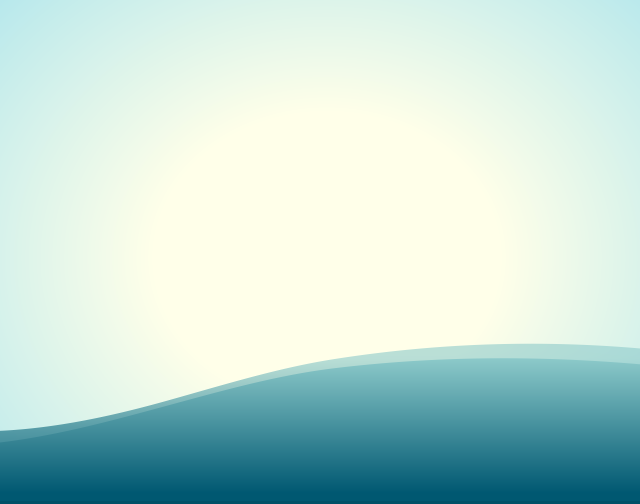
Give the GLSL for this background, as a Shadertoy shader.

```glsl
// Soft cream glow in a pale aqua sky above two layered teal hills.

#define GLOW_CENTER vec2(0.511, 0.488)
#define GLOW_RADII vec2(0.270, 0.289)
#define GLOW_REACH 2.59
#define CREAM vec3(1.0, 1.0, 0.914)
#define AQUA vec3(0.72, 0.91, 0.925)
#define HILL_LIGHT vec3(0.55, 0.79, 0.79)
#define HILL_DEEP vec3(0.0, 0.345, 0.445)
#define HILL_BOTTOM 0.022
#define HILL_TOP 0.289

// Cubic curve between two heights with given slopes, over x in [x0, x1].
float hermite(float x, float x0, float x1, vec2 height, vec2 slope) {
    float span = x1 - x0;
    float t = (x - x0) / span;
    float s = 1.0 - t;
    return height.x * s * s * (1.0 + 2.0 * t) + height.y * t * t * (3.0 - 2.0 * t)
         + span * s * t * (slope.x * s - slope.y * t);
}

// Ridge line through four heights at x = 0, 0.26, 0.52 and 1.
float ridge(float x, vec4 height, vec4 slope) {
    if (x < 0.26) return hermite(x, 0.0, 0.26, height.xy, slope.xy);
    if (x < 0.52) return hermite(x, 0.26, 0.52, height.yz, slope.yz);
    return hermite(x, 0.52, 1.0, height.zw, slope.zw);
}

// Soft coverage below a ridge, one pixel wide.
float below(float y, float top) {
    return clamp((top - y) * iResolution.y + 0.5, 0.0, 1.0);
}

void mainImage(out vec4 fragColor, in vec2 fragCoord) {
    vec2 uv = fragCoord / iResolution.xy;

    // Sky: a flat bright core fading out in an ellipse
    float radius = length((uv - GLOW_CENTER) / GLOW_RADII);
    float fade = clamp((radius - 1.0) / (GLOW_REACH - 1.0), 0.0, 1.0);
    vec3 color = mix(CREAM, AQUA, fade);

    // Shared hill shading, darkening downwards
    float lift = clamp((uv.y - HILL_BOTTOM) / (HILL_TOP - HILL_BOTTOM), 0.0, 1.0);
    vec3 hill = mix(HILL_DEEP, HILL_LIGHT, lift);

    // Translucent rear hill, thinner towards its crest
    float rear = ridge(uv.x, vec4(0.1452, 0.2046, 0.2871, 0.3086),
                             vec4(0.06, 0.355, 0.20, -0.11));
    float opacity = mix(0.87, 0.60, smoothstep(0.13, 0.31, uv.y));
    color = mix(color, hill, below(uv.y, rear) * opacity);

    // Solid front hill
    float front = ridge(uv.x, vec4(0.1221, 0.1947, 0.2690, 0.2772),
                              vec4(0.15, 0.345, 0.155, -0.11));
    color = mix(color, hill, below(uv.y, front));

    // Thin darker base
    color *= 1.0 - 0.08 * below(uv.y, 0.006);

    fragColor = vec4(color, 1.0);
}
```
